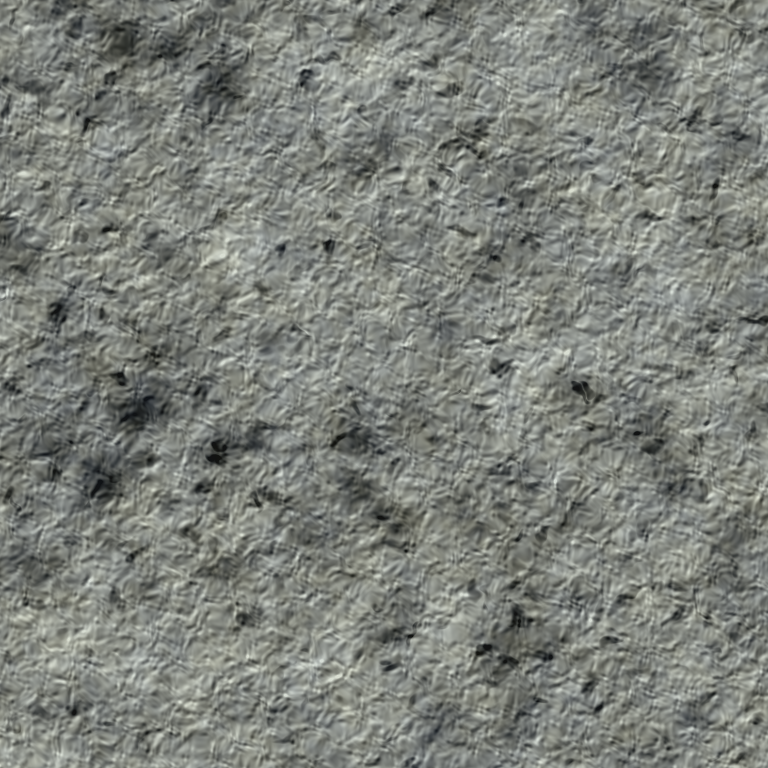
Write a Shadertoy shader that draws this texture.

```glsl
float hash(vec2 p) {
    return fract(sin(dot(p, vec2(127.1, 311.7))) * 43758.545);
}

float noise(vec2 p) {
    vec2 cell = floor(p);
    vec2 f = fract(p);
    f = f * f * (3.0 - 2.0 * f);
    float low = mix(hash(cell), hash(cell + vec2(1.0, 0.0)), f.x);
    float high = mix(hash(cell + vec2(0.0, 1.0)), hash(cell + 1.0), f.x);
    return mix(low, high, f.y);
}

vec2 rotate(vec2 p, float angle) {
    float c = cos(angle);
    float s = sin(angle);
    return vec2(c * p.x + s * p.y, c * p.y - s * p.x);
}

float fbm(vec2 p) {
    float sum = 0.0;
    float weight = 0.5;
    for (int octave = 0; octave < 4; octave++) {
        sum += weight * noise(p);
        p = 2.0 * rotate(p, 0.65) + 17.3;
        weight *= 0.5;
    }
    return sum / 0.9375;
}

vec2 wobble(vec2 p, float frequency) {
    return vec2(noise(p * frequency), noise(p * frequency + 40.0)) - 0.5;
}

// Granular height; turned and warped layers hide the lattice
float grainHeight(vec2 p) {
    vec2 q = p + 0.011 * wobble(p, 48.0);
    float coarse = noise(rotate(q, 0.35) * 72.0);
    float medium = noise(rotate(q, 1.25) * 131.0 + 31.0);
    float fine = noise(rotate(q, 2.05) * 207.0 + 57.0);
    return 0.42 * coarse + 0.36 * medium + 0.32 * fine;
}

// Soft ragged hollows, one candidate per cell
float hollows(vec2 p, float cells, float chance, vec2 radius, float softness, float seed) {
    vec2 q = p * cells;
    vec2 home = floor(q);
    float cover = 0.0;
    for (int y = -1; y <= 1; y++) {
        for (int x = -1; x <= 1; x++) {
            vec2 id = home + vec2(x, y);
            vec2 key = id + seed;
            vec2 center = id + vec2(hash(key + 3.1), hash(key + 7.7));
            float angle = 0.6 + 2.2 * (hash(key + 11.9) - 0.5);
            float scale = mix(0.6, 1.25, hash(key + 19.3));
            float dist = length(rotate(q - center, angle) / (radius * scale));
            float present = step(hash(key + 23.5), chance);
            float depth = mix(0.45, 1.0, hash(key + 29.1));
            float shape = 1.0 - smoothstep(1.0 - softness, 1.0 + 0.4 * softness, dist);
            cover = max(cover, present * depth * shape);
        }
    }
    return cover;
}

void mainImage(out vec4 fragColor, in vec2 fragCoord) {
    vec2 p = fragCoord / iResolution.y;

    // Ragged outlines for everything larger than a grain
    vec2 ragged = p + 0.022 * wobble(p, 42.0) + 0.010 * wobble(p + 3.7, 105.0);

    // Broad bands falling to the right
    float bands = fbm(rotate(p, -0.7) * vec2(4.0, 7.0) + 5.0) - 0.5;
    float mottling = fbm(rotate(p, 0.4) * 23.0 + 60.0) - 0.5;

    // Grain relief lit from above and slightly left
    vec2 towardLight = vec2(-0.0024, 0.0042);
    float relief = grainHeight(p) - grainHeight(p + towardLight);

    float smudges = hollows(ragged, 12.0, 0.55, vec2(0.50, 0.36), 0.9, 13.0);
    float pits = hollows(ragged, 29.0, 0.30, vec2(0.44, 0.23), 0.6, 71.0);
    float smudgeDepth = mix(0.10, 0.32, 1.0 - smoothstep(-0.2, 0.22, bands));
    float roughness = 0.69 * (1.0 - 0.3 * smudges);

    float light = 0.523 + roughness * relief + 0.22 * bands + 0.28 * mottling;
    light -= smudgeDepth * smudges + 0.27 * pits;
    light = clamp(light, 0.07, 0.86);

    // Cool shadows, faintly warm or blue mineral specks
    vec3 shadowTint = vec3(0.95, 1.03, 1.00);
    vec3 stoneTint = vec3(0.988, 1.015, 0.965);
    vec3 color = light * mix(shadowTint, stoneTint, smoothstep(0.12, 0.38, light));
    float mineral = noise(rotate(p, 0.5) * 65.0 + 90.0) + noise(rotate(p, 1.1) * 17.0 + 120.0) - 1.0;
    color += mineral * vec3(0.012, 0.004, -0.024);

    fragColor = vec4(color, 1.0);
}
```
